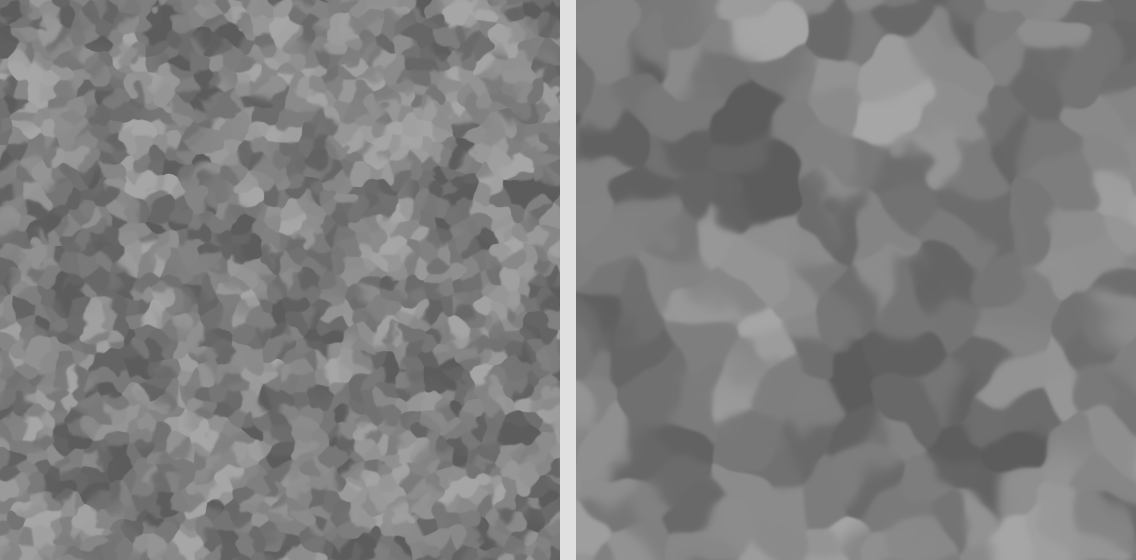
Left: the whole. Right: its middle third, enlarged.
Reproduce this texture procedurally as a three.js fragment shader.

```glsl
varying vec2 vUv;

float hash(vec2 p) {
  return fract(sin(dot(p, vec2(127.1, 311.7))) * 43758.5453);
}

float valueNoise(vec2 p) {
  vec2 cell = floor(p);
  vec2 f = fract(p);
  f = f * f * (3.0 - 2.0 * f);
  float low = mix(hash(cell), hash(cell + vec2(1.0, 0.0)), f.x);
  float high = mix(hash(cell + vec2(0.0, 1.0)), hash(cell + vec2(1.0, 1.0)), f.x);
  return mix(low, high, f.y);
}

// Grey of one patch: broad clumps plus its own variation
float patchGrey(vec2 site, vec2 cell) {
  float clump = valueNoise(site * 0.46 + 17.3) - 0.5;
  float own = hash(cell + 71.7) - 0.5;
  return clamp(0.508 + 0.29 * clump + 0.18 * own, 0.36, 0.65);
}

// Nearly flat irregular patches with softly blended borders
float softPatches(vec2 p) {
  vec2 home = floor(p);
  float greySum = 0.0;
  float weightSum = 0.0;
  for (int y = -2; y <= 2; y++) {
    for (int x = -2; x <= 2; x++) {
      vec2 cell = home + vec2(float(x), float(y));
      vec2 site = cell + vec2(hash(cell + 3.1), hash(cell + 47.9));
      vec2 offset = p - site;
      float weight = exp(-13.0 * dot(offset, offset));
      greySum += weight * patchGrey(site, cell);
      weightSum += weight;
    }
  }
  return greySum / weightSum;
}

void main() {
  vec2 p = vUv * 41.0 + 5.0;

  // Bend the borders so that the patches look rounded and ragged
  vec2 broadBend = vec2(valueNoise(p * 0.8 + 31.0), valueNoise(p * 0.8 + 83.0)) - 0.5;
  vec2 fineBend = vec2(valueNoise(p * 1.9 + 11.0), valueNoise(p * 1.9 + 59.0)) - 0.5;
  p += 0.9 * broadBend + 0.35 * fineBend;

  gl_FragColor = vec4(vec3(softPatches(p)), 1.0);
}
```
